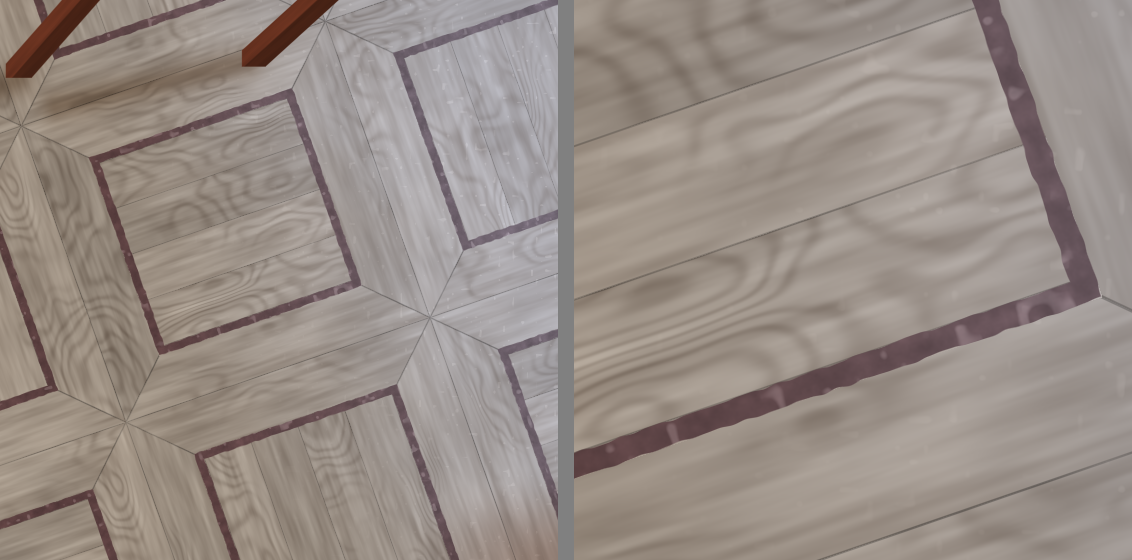
Left: the whole. Right: its middle third, enlarged.
Reproduce this texture procedurally as a Shadertoy shader.

```glsl
// Worn oak parquet: mitred frames around inlaid square panels, with two chair legs.

const vec2 GRID_ORIGIN = vec2(0.225, 0.246);
const vec2 GRID_RIGHT = vec2(0.543, 0.187);
const vec2 GRID_UP = vec2(-0.187, 0.529);
const float INLAY_OUTER = 0.334;
const float INLAY_INNER = 0.308;
const float PLANKS = 4.0;

const vec3 OAK_WARM = vec3(0.615, 0.565, 0.510);
const vec3 OAK_COOL = vec3(0.685, 0.680, 0.705);
const vec3 GRAIN_TINT = vec3(0.68, 0.64, 0.61);
const vec3 INLAY_WARM = vec3(0.36, 0.25, 0.25);
const vec3 INLAY_COOL = vec3(0.45, 0.41, 0.46);
const vec3 LEG_LIT = vec3(0.40, 0.19, 0.12);
const vec3 LEG_DARK = vec3(0.27, 0.13, 0.08);

float hash(vec2 p) {
    vec3 q = fract(vec3(p.xyx) * 0.1031);
    q += dot(q, q.yzx + 33.33);
    return fract((q.x + q.y) * q.z);
}

float noise(vec2 p) {
    vec2 i = floor(p), f = fract(p);
    f = f * f * (3.0 - 2.0 * f);
    return mix(mix(hash(i), hash(i + vec2(1, 0)), f.x),
               mix(hash(i + vec2(0, 1)), hash(i + vec2(1, 1)), f.x), f.y);
}

float fbm(vec2 p) {
    float sum = 0.0, amp = 0.5;
    for (int i = 0; i < 4; i++) {
        sum += amp * noise(p);
        p = p * 2.03 + 17.0;
        amp *= 0.5;
    }
    return sum;
}

// Grain darkness of one plank; g.x runs along the fibres.
float grain(vec2 g, float seed) {
    vec2 shift = seed * vec2(91.0, 57.0);
    float height = noise(g * vec2(3.0, 8.0) + shift)
                 + 0.16 * noise(g * vec2(13.0, 22.0) + shift);
    float rings = pow(0.5 + 0.5 * sin(height * 55.0 + g.y * 40.0), 2.0);
    float figure = smoothstep(0.35, 0.75, noise(g * vec2(3.5, 6.0) + shift + 40.0));
    float fibres = noise(g * vec2(9.0, 110.0) + shift);
    float streaks = fbm(g * vec2(4.0, 34.0) + shift + 9.0);
    return 0.38 * rings * figure + 0.34 * (fibres - 0.4) + 0.9 * (streaks - 0.4);
}

// Dark joint centred on distance zero.
float seam(float dist, float width, float px) {
    return 1.0 - smoothstep(width - px, width + px, abs(dist));
}

float segmentDistance(vec2 p, vec2 a, vec2 b) {
    vec2 d = b - a;
    return length(p - a - d * clamp(dot(p - a, d) / dot(d, d), 0.0, 1.0));
}

vec3 floorColor(vec2 p, float px, float cool) {
    vec2 grid = inverse(mat2(GRID_RIGHT, GRID_UP)) * (p - GRID_ORIGIN);
    vec2 cell = floor(grid), q = fract(grid) - 0.5, a = abs(q);
    float m = max(a.x, a.y), cellPx = px * 1.75;
    bool upright = mod(cell.x + cell.y, 2.0) > 0.5;
    float plank, joint;

    if (m > INLAY_OUTER) {
        // Frame piece: mitred at the diagonals, butted at the cell edge.
        upright = a.x > a.y;
        plank = 10.0 + (upright ? 2.0 + sign(q.x) : 6.0 + sign(q.y));
        joint = max(seam((a.x - a.y) * 0.707, 0.0018, cellPx),
                    seam(0.5 - m, 0.0012, cellPx));
    } else {
        // Panel of parallel planks, turned in alternate cells.
        float t = ((upright ? q.x : q.y) / INLAY_INNER * 0.5 + 0.5) * PLANKS;
        plank = floor(t);
        joint = 0.8 * seam((fract(t + 0.5) - 0.5) * 2.0 * INLAY_INNER / PLANKS, 0.001, cellPx);
    }

    float seed = hash(cell * 7.3 + vec2(plank * 3.1, plank * 1.7) + 50.0);
    float dark = grain(upright ? q.yx : q, seed);
    vec3 wood = mix(OAK_WARM, OAK_COOL, cool) * (0.96 + 0.11 * seed);
    wood *= mix(vec3(1.0), GRAIN_TINT, dark * mix(1.0, 0.65, cool));
    wood *= 1.0 - 0.36 * joint * (0.5 + 0.5 * noise(grid * 14.0));

    // Inlay strip with slightly ragged edges and scuffs.
    float ragged = m + 0.004 * (noise(grid * 70.0) - 0.5);
    float strip = smoothstep(INLAY_INNER - cellPx, INLAY_INNER + cellPx, ragged)
                * (1.0 - smoothstep(INLAY_OUTER - cellPx, INLAY_OUTER + cellPx, ragged));
    vec3 inlay = mix(INLAY_WARM, INLAY_COOL, cool) * (0.82 + 0.36 * fbm(grid * 45.0));
    inlay += 0.12 * smoothstep(0.76, 0.95, noise(grid * 60.0));
    return mix(wood, inlay, strip);
}

// Slanted leg; span holds its left and right edges relative to the foot.
vec3 addLeg(vec3 color, vec2 p, vec2 foot, float slope, vec2 span, float px) {
    vec2 d = p - foot;
    float s = d.x - slope * d.y;
    float inside = min(min(s - span.x, span.y - s) * 0.72, min(d.x, d.y));
    float face = smoothstep(0.45, 0.52, (s - span.x) / (span.y - span.x));
    vec3 leg = mix(LEG_LIT, LEG_DARK, face) * (0.85 + 0.3 * fbm(vec2(s * 90.0, d.y * 12.0)));
    return mix(color, leg, smoothstep(-px, px, inside));
}

void mainImage(out vec4 fragColor, in vec2 fragCoord) {
    vec2 p = fragCoord / iResolution.y;
    float px = 0.8 / iResolution.y;

    // Cool window light from the upper right, blotchy varnish, warm lower corner.
    float cool = smoothstep(0.3, 1.05, p.x * 0.8 + p.y * 0.35 + 0.15 * (fbm(p * 5.0) - 0.5));
    float corner = 1.0 - smoothstep(0.0, 0.25, length((p - vec2(1.0, 0.0)) * vec2(0.8, 1.5)));
    vec3 color = floorColor(p, px, cool) * (0.93 + 0.14 * fbm(p * 9.0));
    color *= mix(vec3(1.0), vec3(0.86, 0.77, 0.71), corner);
    color += 0.06 * smoothstep(0.85, 0.97, noise(p * 120.0)) * cool;

    // Soft shadows trailing from the feet.
    float shade = exp(-pow(segmentDistance(p, vec2(0.44, 0.89), vec2(0.1, 0.81)) / 0.028, 2.0));
    shade += exp(-pow(segmentDistance(p, vec2(0.03, 0.86), vec2(-0.1, 0.80)) / 0.03, 2.0));
    color *= mix(vec3(1.0), vec3(0.76, 0.70, 0.64), min(shade, 1.0));

    color = addLeg(color, p, vec2(0.0104, 0.861), 0.88, vec2(-0.022, 0.046), px);
    color = addLeg(color, p, vec2(0.432, 0.881), 1.1, vec2(-0.032, 0.042), px);
    fragColor = vec4(color, 1.0);
}
```
